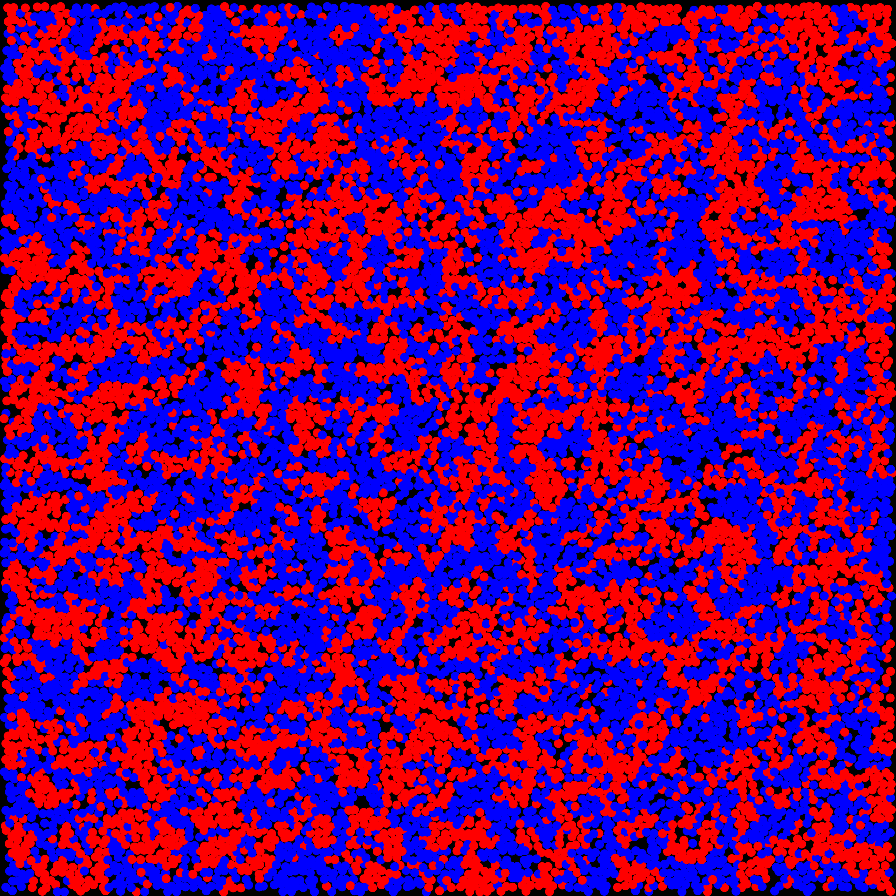
Give the GLSL for this texture, as a WebGL 2 fragment shader.

```glsl
#version 300 es
precision highp float;

// Dense two-colour packing of small equal discs on black.
// Disc centres sit on a jittered triangular lattice with a few vacancies;
// smooth noise plus chance sorts them into winding red and blue clusters.

#define SPACING 0.0087
#define RADIUS 0.575
#define JITTER 0.52
#define VACANCY 0.05
#define CLUSTER 0.42
#define CHANCE 0.60
#define RIM 0.0045
#define SOFTNESS 0.5
#define RED vec3(1.0, 0.0, 0.0)
#define BLUE vec3(0.0, 0.0, 1.0)

uniform vec2 u_resolution;
out vec4 fragColor;

const float ROW_HEIGHT = 0.8660254;

float hash(vec2 p) {
    return fract(sin(dot(p, vec2(127.1, 311.7))) * 43758.5453);
}

float valueNoise(vec2 p) {
    vec2 cell = floor(p);
    vec2 f = fract(p);
    f = f * f * (3.0 - 2.0 * f);
    float low = mix(hash(cell), hash(cell + vec2(1.0, 0.0)), f.x);
    float high = mix(hash(cell + vec2(0.0, 1.0)), hash(cell + 1.0), f.x);
    return mix(low, high, f.y);
}

// Centre of a lattice cell, odd rows shifted by half a step, then jittered.
vec2 discCentre(vec2 cell) {
    vec2 site = vec2(cell.x + 0.5 + 0.5 * mod(cell.y, 2.0),
                     (cell.y + 0.5) * ROW_HEIGHT);
    vec2 offset = vec2(hash(cell + 17.3), hash(cell + 59.1)) - 0.5;
    return site + JITTER * offset;
}

vec3 discColor(vec2 cell, vec2 centre) {
    float tone = valueNoise(centre * CLUSTER + 7.7) - 0.5;
    tone += CHANCE * (hash(cell + 83.9) - 0.5);
    return tone > 0.0 ? RED : BLUE;
}

// A disc is kept if it is no vacancy and lies inside the rim.
bool isPresent(vec2 cell, vec2 centre, vec2 extent) {
    vec2 inset = min(centre, extent - centre) * SPACING;
    return hash(cell + 31.7) > VACANCY && min(inset.x, inset.y) > RIM;
}

void main() {
    float shortSide = min(u_resolution.x, u_resolution.y);
    vec2 p = gl_FragCoord.xy / shortSide / SPACING;
    vec2 extent = u_resolution / shortSide / SPACING;
    float edge = SOFTNESS / (shortSide * SPACING);
    float baseRow = floor(p.y / ROW_HEIGHT);
    vec3 color = vec3(0.0);

    // Two random layers, so that overlaps have no common direction.
    for (int layer = 0; layer < 2; layer++) {
        for (int dy = -1; dy <= 1; dy++) {
            float row = baseRow + float(dy);
            float baseColumn = floor(p.x - 0.5 * mod(row, 2.0));
            for (int dx = -1; dx <= 1; dx++) {
                vec2 cell = vec2(baseColumn + float(dx), row);
                if (int(hash(cell + 5.9) * 2.0) != layer) continue;
                vec2 centre = discCentre(cell);
                if (!isPresent(cell, centre, extent)) continue;
                float gap = RADIUS - distance(p, centre);
                float cover = clamp(gap / edge + 0.5, 0.0, 1.0);
                if (cover > 0.0) {
                    color = mix(color, discColor(cell, centre), cover);
                }
            }
        }
    }
    fragColor = vec4(color, 1.0);
}
```
